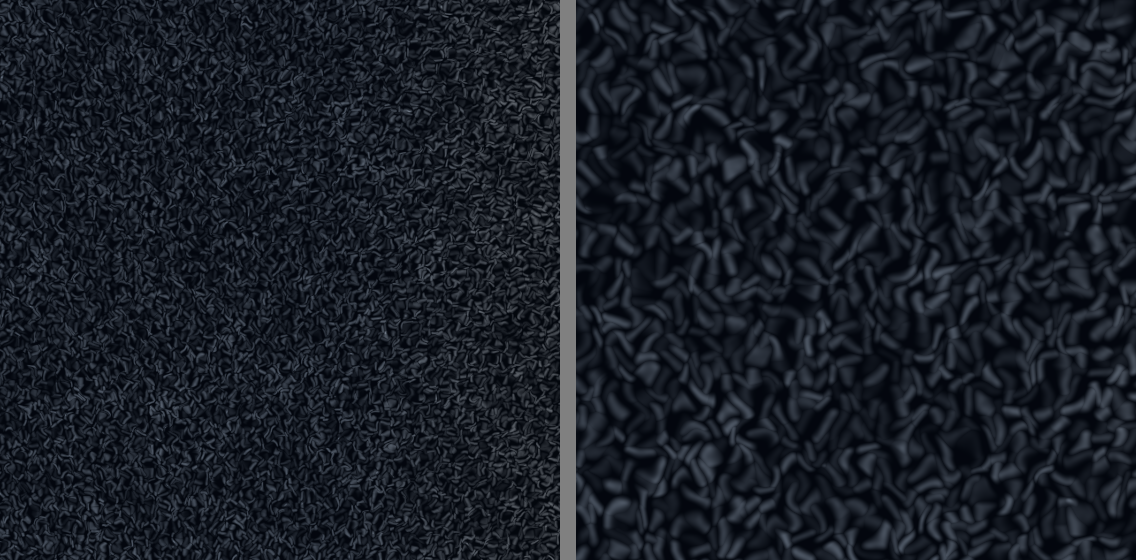
Left, the full canvas; right, a detail of the centre.
Give the GLSL for this texture, as a three.js fragment shader.

```glsl
// Dark navy carpet pile: short, bent yarn strands packed over deep shadow.
// Each jittered grid cell holds one soft capsule; the tallest strand wins.
// Strands lean upright at the left and lie flatter and greyer to the right.
varying vec2 vUv;

const float STRANDS = 105.0;       // cells across the canvas
const float HALF_LENGTH = 0.40;    // strand spine, in cells
const float RADIUS = 0.53;         // soft strand radius, in cells
const float MIN_HEIGHT = 0.20;     // dimmest strand
const float BEND = 0.55;           // warp that curls the strands, in cells
const float LEAN_LEFT = 1.80;      // strand angles, in radians
const float LEAN_RIGHT = 0.35;
const float LEAN_SPREAD = 2.3;
const float GLINT_SHARE = 0.008;   // share of strands with a bright tip
const vec3 SHADOW = vec3(0.010, 0.025, 0.054);
const vec3 YARN = vec3(0.255, 0.288, 0.336);
const vec3 WORN_TINT = vec3(1.10, 1.04, 0.97);

float hash(vec2 p) {
  vec3 q = fract(vec3(p.xyx) * 0.1031);
  q += dot(q, q.yzx + 33.33);
  return fract((q.x + q.y) * q.z);
}

float noise(vec2 p) {
  vec2 cell = floor(p);
  vec2 f = fract(p);
  f = f * f * (3.0 - 2.0 * f);
  float low = mix(hash(cell), hash(cell + vec2(1.0, 0.0)), f.x);
  float high = mix(hash(cell + vec2(0.0, 1.0)), hash(cell + 1.0), f.x);
  return mix(low, high, f.y);
}

float segmentDistance(vec2 p, vec2 direction, float halfLength) {
  float along = clamp(dot(p, direction), -halfLength, halfLength);
  return length(p - along * direction);
}

// Brightness of the tallest strand over a point given in cells.
float pile(vec2 p, float lean) {
  vec2 base = floor(p);
  float top = 0.0;
  for (int y = -1; y <= 1; y++) {
    for (int x = -1; x <= 1; x++) {
      vec2 cell = base + vec2(float(x), float(y));
      vec2 jitter = vec2(hash(cell + 11.0), hash(cell + 47.0));
      vec2 offset = p - cell - mix(vec2(0.1), vec2(0.9), jitter);
      float angle = lean + LEAN_SPREAD * (hash(cell + 83.0) - 0.5);
      vec2 direction = vec2(cos(angle), sin(angle));
      float d = segmentDistance(offset, direction, HALF_LENGTH);
      float height = mix(MIN_HEIGHT, 1.0, hash(cell + 129.0));
      float strand = height * (1.0 - smoothstep(0.0, RADIUS, d));

      // A rare small highlight on the strand tip
      float glint = step(1.0 - GLINT_SHARE, hash(cell + 171.0));
      float tip = length(offset - direction * HALF_LENGTH * 0.5);
      strand += 0.55 * glint * (1.0 - smoothstep(0.0, 0.3, tip));
      top = max(top, strand);
    }
  }
  return top;
}

void main() {
  vec2 p = vUv * STRANDS;

  // Slow changes of lean and wear over the carpet
  float drift = noise(vUv * 4.0 + 7.0) - 0.5;
  float side = smoothstep(0.15, 1.05, vUv.x + 0.3 * (vUv.y - 0.5) + 0.3 * drift);
  float lean = mix(LEAN_LEFT, LEAN_RIGHT, side);

  // Curl the strands and hide the grid
  vec2 curl = vec2(noise(p * 0.7 + 19.0), noise(p * 0.7 + 61.0)) - 0.5;
  float light = pile(p + 2.0 * BEND * curl, lean);

  // Clumps in the pile and fine fibre grain
  light *= 0.80 + 0.40 * noise(p * 0.28 + 31.0);
  light *= 0.84 + 0.32 * noise(p * 2.1 + 5.0);

  // Broad shading, lighter toward the worn right edge
  float worn = smoothstep(0.55, 1.0, vUv.x);
  light *= 1.0 + 0.14 * drift + 0.12 * worn;
  vec3 color = mix(SHADOW, YARN, light);
  color *= mix(vec3(1.0), WORN_TINT, worn);
  gl_FragColor = vec4(color, 1.0);
}
```
